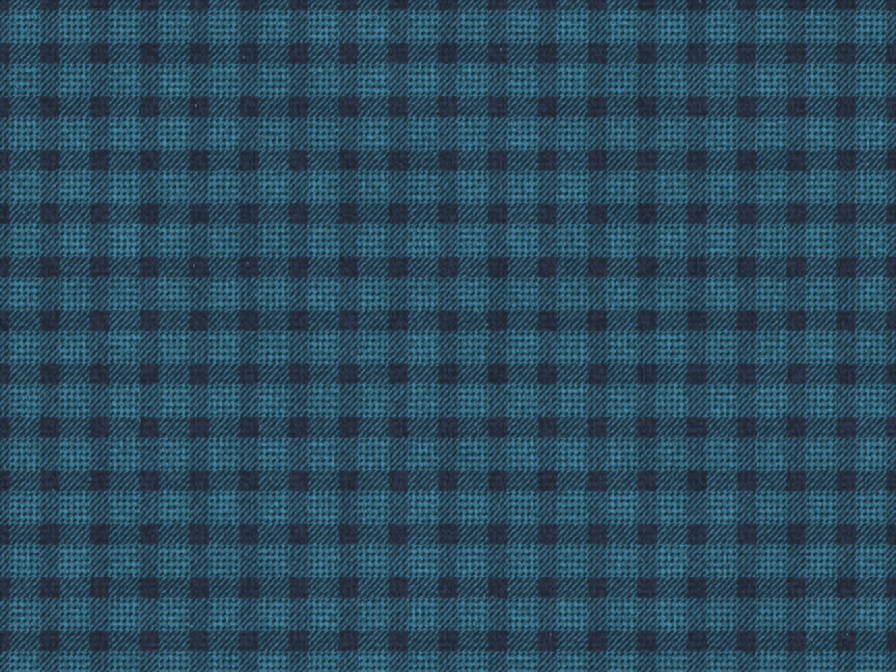
Give the GLSL for this texture, as a WebGL 2 fragment shader.

```glsl
#version 300 es
precision highp float;
// Blue and navy gingham cloth in a twill weave. Dark stripes of warp and weft
// cross on a regular check; a broken twill decides which yarn lies on top,
// and gaps between yarns, fibre grain and pale flecks give the wool its wear.

uniform vec2 u_resolution;
out vec4 fragColor;

const vec2  REPEATS       = vec2(18.0, 12.58); // checks across and down
const float YARNS         = 8.0;               // yarn groups in one check
const float DARK_HALF     = 0.197;             // half width of a dark stripe
const float STRIPE_EDGE   = 0.02;
const float STRIPE_WOBBLE = 0.025;
const float WARP_SHARE    = 0.43;              // share of warp on the surface
const float STROKE_BEND   = 0.04;              // steepens strokes inside a row
const float GAP_DEPTH     = 0.56;
const float GRAIN_AMOUNT  = 0.36;
const float CLOUD_AMOUNT  = 0.08;
const float FLECK_RATE    = 0.001;
const float TAU           = 6.2831853;
const int   SAMPLES       = 3;                 // antialiasing grid per axis

const vec3 LIGHT_YARN = vec3(0.234, 0.448, 0.545);
const vec3 DARK_YARN  = vec3(0.160, 0.198, 0.265);
const vec3 DEEP_TEAL  = vec3(0.130, 0.240, 0.300);
const vec3 FLECK      = vec3(0.400, 0.530, 0.590);

float hash(vec2 p) {
  vec3 q = fract(vec3(p.xyx) * 0.1031);
  q += dot(q, q.yzx + 33.33);
  return fract((q.x + q.y) * q.z);
}

float valueNoise(vec2 p) {
  vec2 cell = floor(p), f = fract(p);
  f = f * f * (3.0 - 2.0 * f);
  float low  = mix(hash(cell), hash(cell + vec2(1.0, 0.0)), f.x);
  float high = mix(hash(cell + vec2(0.0, 1.0)), hash(cell + 1.0), f.x);
  return mix(low, high, f.y);
}

// 1 inside the dark stripes of each axis, which lie on whole numbers
vec2 darkStripes(vec2 check) {
  vec2 yarn = check * YARNS;
  vec2 wobble = vec2(valueNoise(yarn * 1.5), valueNoise(yarn.yx * 1.5 + 71.0)) - 0.5;
  vec2 fromCentre = abs(fract(check + 0.5) - 0.5) + STRIPE_WOBBLE * wobble;
  return 1.0 - smoothstep(DARK_HALF - STRIPE_EDGE, DARK_HALF + STRIPE_EDGE, fromCentre);
}

vec3 cloth(vec2 uv) {
  vec2 check = vec2(uv.x, 1.0 - uv.y) * REPEATS;
  vec2 yarn = check * YARNS;
  vec2 dark = darkStripes(check);
  float mixedArea = abs(dark.x - dark.y);

  // Broken twill: slanted strokes bring warp or weft to the surface
  float fray = 0.16 * (valueNoise(yarn * 1.6) - 0.5);
  float bend = STROKE_BEND * sin(TAU * yarn.y);
  float ridge = 0.5 + 0.5 * cos(TAU * (yarn.x + yarn.y - bend + fray));
  float warpOnTop = smoothstep(-0.2, 0.2, ridge - 1.0 + WARP_SHARE);
  float darkness = mix(dark.y, dark.x, warpOnTop);

  // Yarns that cross the other colour sink towards teal
  vec3 darkYarn = mix(DARK_YARN, DEEP_TEAL, 0.45 * mixedArea);
  vec3 lightYarn = mix(LIGHT_YARN, DEEP_TEAL, 0.27 * mixedArea);
  vec3 colour = mix(lightYarn, darkYarn, darkness);

  // Gaps between yarn groups: deep in light cloth, faint in dark cloth
  vec2 wave = cos(TAU * (yarn + vec2(0.12 * sin(TAU * yarn.y), 0.0)));
  float gap = smoothstep(0.38, 0.92, 0.5 + 0.26 * wave.x + 0.24 * wave.y);
  float plain = 1.0 - max(dark.x, dark.y);
  colour *= 1.0 - GAP_DEPTH * gap * mix(0.3, 1.0, plain);
  colour *= 1.0 + 0.1 * (ridge - 0.5);

  // Fibre grain, broad unevenness and a few pale flecks
  vec2 fibre = floor(yarn * vec2(3.0, 2.5));
  colour *= 1.0 + GRAIN_AMOUNT * (hash(fibre) - 0.5);
  colour *= 1.0 + CLOUD_AMOUNT * (valueNoise(check * 1.3 + 19.0) - 0.5);
  float fleck = step(1.0 - FLECK_RATE, hash(fibre + 217.0));
  return mix(colour, FLECK, 0.5 * fleck);
}

void main() {
  vec3 total = vec3(0.0);
  for (int j = 0; j < SAMPLES; j++) {
    for (int i = 0; i < SAMPLES; i++) {
      vec2 offset = (vec2(i, j) + 0.5) / float(SAMPLES) - 0.5;
      total += cloth((gl_FragCoord.xy + offset) / u_resolution);
    }
  }
  fragColor = vec4(total / float(SAMPLES * SAMPLES), 1.0);
}
```
